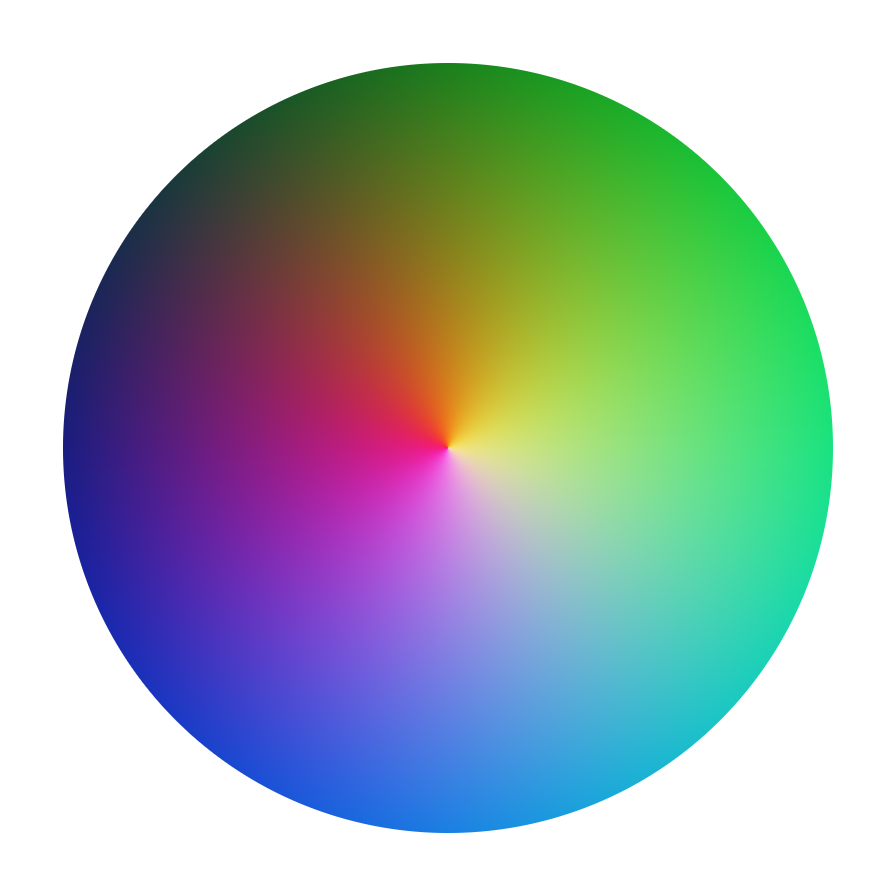
A WebGL 2 fragment shader for this background:

```glsl
#version 300 es
precision highp float;
// Draws a smooth colour disc centred on a white ground.
// Red falls off linearly from the centre to the rim, while green and blue
// follow the cosine and the negative sine of the polar angle.

uniform vec2 u_resolution;
out vec4 fragColor;

// Colour at a unit direction and a radius running from 0 (centre) to 1 (rim).
vec3 discColor(vec2 direction, float radius) {
    float red = mix(0.98, 0.10, radius);
    vec2 greenBlue = 0.5 + 0.385 * vec2(direction.x, -direction.y);
    return vec3(red, greenBlue);
}

void main() {
    float side = min(u_resolution.x, u_resolution.y);
    vec2 p = (gl_FragCoord.xy - 0.5 * u_resolution) / side;
    float discRadius = 0.4297;
    float dist = length(p);

    // Polar gradient, guarded against a zero direction at the centre
    vec2 direction = p / max(dist, 1e-5);
    vec3 disc = discColor(direction, min(dist / discRadius, 1.0));

    // Rim smoothed over one pixel
    float pixel = 1.0 / side;
    float coverage = clamp(0.5 + (discRadius - dist) / pixel, 0.0, 1.0);
    vec3 white = vec3(1.0);
    fragColor = vec4(mix(white, disc, coverage), 1.0);
}
```
